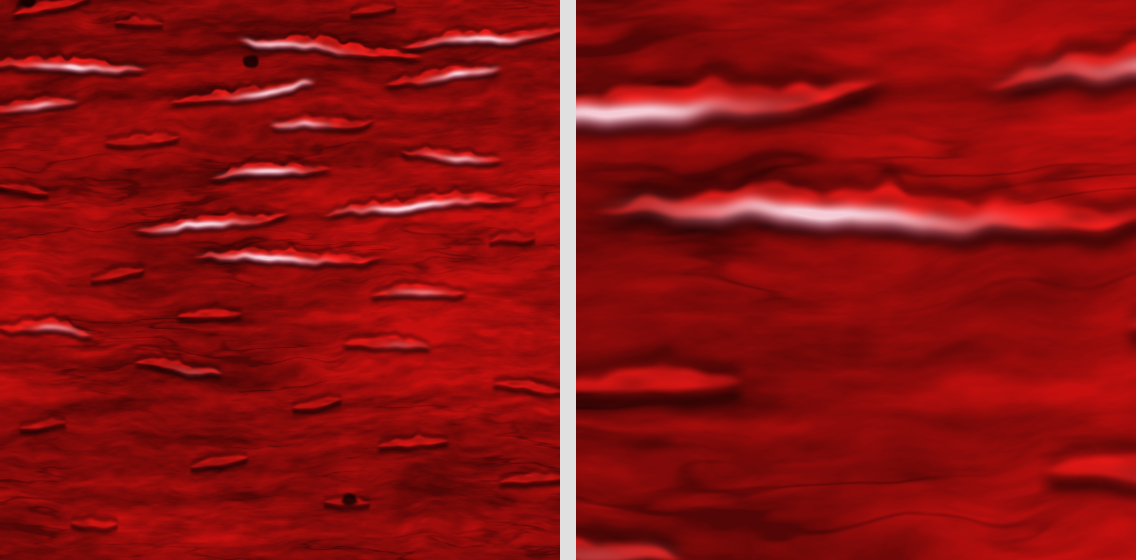
Left, the full canvas; right, a detail of the centre.
A Shadertoy shader for this texture:

```glsl
// Stained fibrous tissue: wavy, nearly horizontal red strands with scattered slits.
// Stretched, warped noise makes the strands; a loop lays tapered bright lenses,
// some with a pale glint along the lower lip and a dark shadow underneath.

float hash(vec2 p) {
    return fract(sin(dot(p, vec2(127.1, 311.7))) * 43758.5453);
}

float noise(vec2 p) {
    vec2 cell = floor(p), f = fract(p);
    f = f * f * (3.0 - 2.0 * f);
    return mix(mix(hash(cell), hash(cell + vec2(1, 0)), f.x),
               mix(hash(cell + vec2(0, 1)), hash(cell + vec2(1, 1)), f.x), f.y);
}

float fbm(vec2 p) {
    float sum = 0.0, amp = 0.5;
    for (int i = 0; i < 4; i++) {
        sum += amp * noise(p);
        p = mat2(1.98, 0.12, -0.12, 1.98) * p + 17.3;
        amp *= 0.5;
    }
    return sum / 0.9375;
}

// Bell curve of the given width
float bell(float x, float width) {
    return exp(-x * x / (width * width));
}

// Red ground: broad tone, strands, fine grain and thin dark creases
vec3 tissue(vec2 p) {
    vec2 q = p;
    q.y += 0.05 * fbm(p * vec2(4.0, 6.0)) + 0.012 * noise(p * vec2(17.0, 22.0)) - 0.04 * p.x;
    float broad = fbm(p * vec2(2.5, 4.0) + 3.0);
    float strands = fbm(q * vec2(5.0, 38.0));
    float grain = fbm(q * vec2(32.0, 95.0) + 40.0);
    float crease = bell(fbm(q * vec2(6.0, 34.0) + 71.0) - 0.5, 0.035);
    float creased = smoothstep(0.35, 0.7, noise(q * vec2(4.0, 11.0) + 9.0));
    float tone = 0.54 + 0.9 * (broad - 0.5) + 1.0 * (strands - 0.5) + 0.6 * (grain - 0.5);
    tone += 0.12 * bell(p.y - 0.4, 0.3) - 0.12 * smoothstep(0.6, 1.0, p.y);
    tone -= 0.3 * crease * creased;
    return mix(vec3(0.33, 0.02, 0.02), vec3(0.77, 0.06, 0.055), clamp(tone, 0.0, 1.0));
}

// Lays one slit over the colour
vec3 addSlit(vec3 color, vec2 p, float id, float count) {
    float size = hash(vec2(id, 1.7));
    float halfLength = mix(0.045, 0.19, size * size);
    float height = mix(0.008, 0.015, size);
    vec2 center = vec2(fract(id * 0.618 + 0.12 * hash(vec2(id, 5.1))),
                       1.0 - 0.95 * pow((id + 0.5) / count, 1.2));
    vec2 d = p - center;
    float along = d.x / halfLength;
    if (abs(along) > 1.0) return color;

    // Tilt, bend and wobble the axis
    d.y -= mix(-0.1, 0.17, hash(vec2(id, 8.3))) * d.x;
    d.y -= 0.016 * (noise(vec2(p.x * 11.0, id * 7.0)) - 0.5);
    d.y -= 0.005 * (noise(vec2(p.x * 48.0, id * 3.0)) - 0.5);

    // Ragged upper edge, smoother lower lip
    float taper = 1.0 - along * along;
    float ragged = 0.45 + 0.85 * noise(vec2(p.x * 75.0, id * 13.0 + p.y * 30.0));
    float top = height * taper * ragged;
    float lip = -0.45 * height * taper;
    float ends = smoothstep(0.0, 0.35, taper);
    float body = smoothstep(-0.003, 0.003, top - d.y) * smoothstep(-0.002, 0.003, d.y - lip) * ends;

    color *= 1.0 - 0.5 * ends * bell(d.y - lip + 0.006, 0.006);
    color *= 1.0 - 0.25 * ends * bell(d.y - top - 0.006, 0.005);
    float shade = 0.8 + 0.4 * noise(p * vec2(60.0, 130.0));
    color = mix(color, vec3(0.85, 0.09, 0.08) * shade, body * mix(0.5, 0.95, size));

    // Pale glint with a violet fringe on the larger slits
    float shift = 0.9 * (hash(vec2(id, 11.9)) - 0.5);
    float glint = smoothstep(0.45, 0.7, size) * bell(along - shift, 0.48) * ends;
    glint *= 0.65 + 0.5 * noise(vec2(p.x * 38.0, id));
    color = mix(color, vec3(0.5, 0.16, 0.25), 0.7 * glint * bell(d.y - lip + 0.001, 0.005));
    float core = glint * bell(d.y - lip - 0.004, 0.0055);
    return mix(color, vec3(0.96, 0.8, 0.84), clamp(1.05 * core, 0.0, 1.0));
}

void mainImage(out vec4 fragColor, in vec2 fragCoord) {
    vec2 p = fragCoord / iResolution.y;
    vec3 color = tissue(p);

    const float count = 32.0;
    for (float id = 0.0; id < count; id++) {
        color = addSlit(color, p, id, count);
    }

    // A few small dark specks
    for (float id = 0.0; id < 3.0; id++) {
        vec2 center = vec2(hash(vec2(id, 21.0)), hash(vec2(id, 33.0)));
        vec2 d = (p - center) * vec2(0.8, 1.0);
        float radius = 0.007 + 0.008 * noise(p * 70.0);
        color *= 1.0 - 0.75 * smoothstep(0.004, -0.004, length(d) - radius);
    }

    fragColor = vec4(color, 1.0);
}
```
